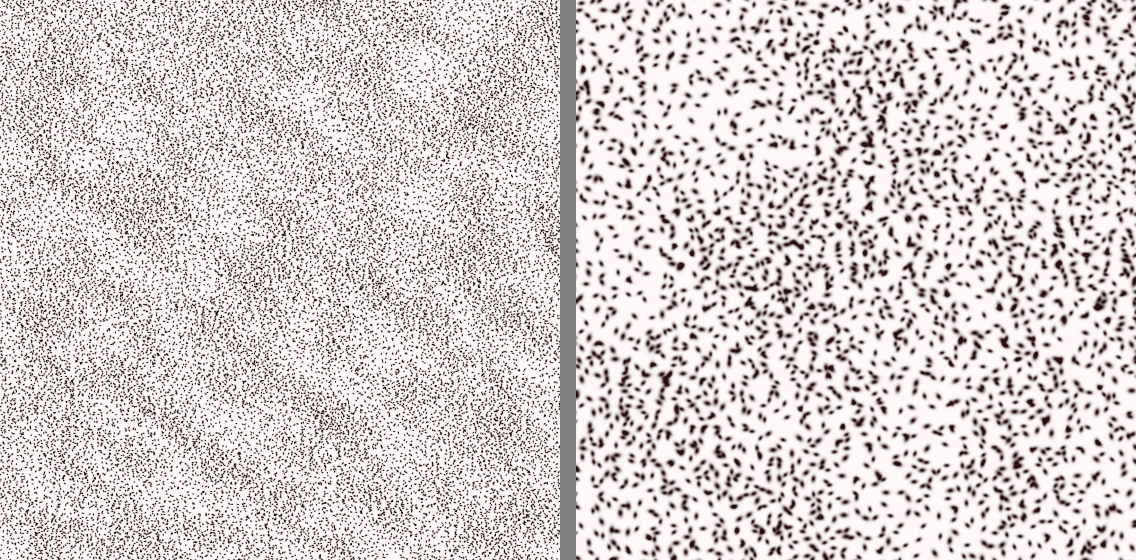
Left: the whole. Right: its middle third, enlarged.
A three.js fragment shader for this texture:

```glsl
// Fine dark stipple on pale pink paper, gathered into faint slanting drifts.
// Jittered grid cells hold small grains, spread evenly by ranks in 2 by 2
// blocks; gradient noise, stretched down to the right, sets how many show.

varying vec2 vUv;

vec2 hash2(vec2 cell) {
  vec3 p = fract(cell.xyx * vec3(0.1031, 0.1030, 0.0973));
  p += dot(p, p.yzx + 33.33);
  return fract((p.xx + p.yz) * p.zy);
}

vec2 gradientAt(vec2 corner) {
  float angle = 6.2832 * hash2(corner + 71.0).x;
  return vec2(cos(angle), sin(angle));
}

float gradientNoise(vec2 p) {
  vec2 i = floor(p);
  vec2 f = fract(p);
  vec2 u = f * f * f * (f * (f * 6.0 - 15.0) + 10.0);
  float a = dot(gradientAt(i), f);
  float b = dot(gradientAt(i + vec2(1.0, 0.0)), f - vec2(1.0, 0.0));
  float c = dot(gradientAt(i + vec2(0.0, 1.0)), f - vec2(0.0, 1.0));
  float d = dot(gradientAt(i + vec2(1.0, 1.0)), f - vec2(1.0, 1.0));
  return mix(mix(a, b, u.x), mix(c, d, u.x), u.y);
}

// Chance that a grain lies at a point of the canvas
float grainChance(vec2 p) {
  vec2 along = vec2(0.788, -0.616);
  vec2 drift = vec2(dot(p, along) * 8.0, dot(p, vec2(-along.y, along.x)) * 17.0);
  float density = gradientNoise(drift + 20.0);
  density += 0.25 * gradientNoise(drift * 2.1 + 50.0);
  return clamp(0.39 + 0.36 * density, 0.15, 0.75);
}

// Threshold of a cell: the four cells of a block share out the range evenly
float grainRank(vec2 cell) {
  vec2 block = floor(cell * 0.5);
  vec2 corner = cell - 2.0 * block;
  return fract(hash2(block + 307.0).x + 0.25 * mod(dot(corner, vec2(2.0, 3.0)), 4.0));
}

// Ink cover from the grains in the nearest cells
float stipple(vec2 uv) {
  const float CELLS = 248.0;
  vec2 p = uv * CELLS;
  vec2 home = floor(p);
  float ink = 0.0;
  for (int y = -1; y <= 1; y++) {
    for (int x = -1; x <= 1; x++) {
      vec2 cell = home + vec2(float(x), float(y));
      vec2 place = cell + 0.5 + 0.9 * (hash2(cell + 11.0) - 0.5);
      vec2 form = hash2(cell + 593.0);

      // Oval grain of its own size, turned at random
      float turn = 3.1416 * form.x;
      vec2 axis = vec2(cos(turn), sin(turn));
      vec2 d = p - place;
      d = vec2(dot(d, axis) * 0.8, dot(d, vec2(-axis.y, axis.x)) * 1.25);
      float grain = 1.08 * exp(-mix(5.0, 10.0, form.y) * dot(d, d));
      ink += grain * step(grainRank(cell), grainChance(place / CELLS));
    }
  }
  return min(ink, 1.0);
}

void main() {
  vec3 paper = vec3(0.995, 0.973, 0.975);
  vec3 inkColor = vec3(0.16, 0.06, 0.07);
  gl_FragColor = vec4(mix(paper, inkColor, stipple(vUv)), 1.0);
}
```
